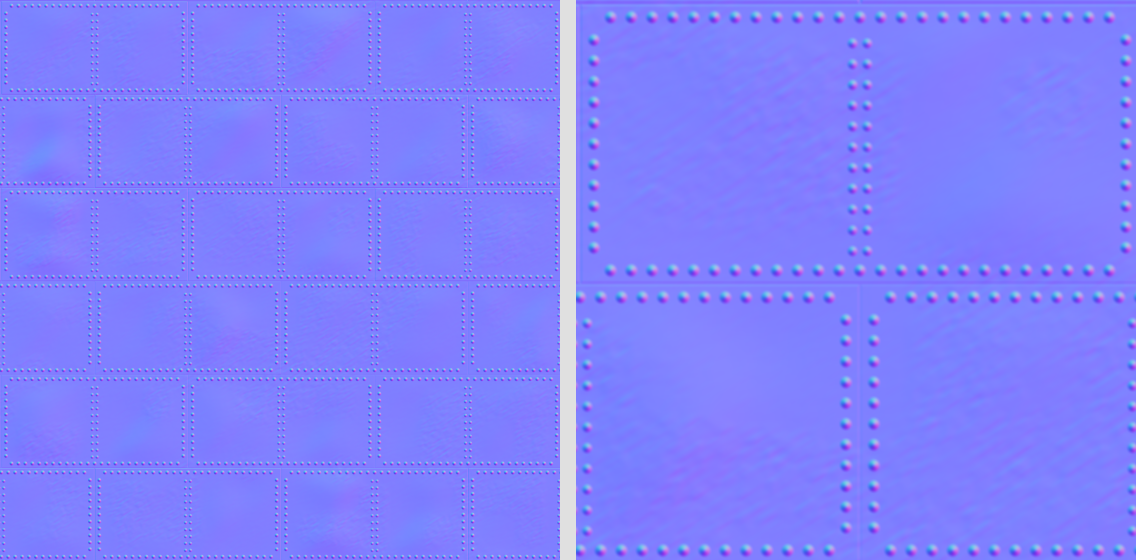
Left: the whole. Right: its middle third, enlarged.
Reproduce this texture map procedurally as a WebGL 2 fragment shader.

```glsl
#version 300 es
precision highp float;
// Normal map of riveted metal plates: six staggered rows of three plates.
// A height field sums plate steps, dents, grain and rivet domes;
// its central differences give the encoded surface normal.

uniform vec2 u_resolution;
out vec4 fragColor;

float hash(vec2 p) {
    return fract(sin(dot(p, vec2(127.1, 311.7))) * 43758.545);
}

// Value noise that wraps after a whole number of lattice cells
float wrapNoise(vec2 p, float period) {
    vec2 i = floor(p), f = p - i;
    f = f * f * f * (f * (f * 6.0 - 15.0) + 10.0);
    vec2 a = mod(i, period), b = mod(i + 1.0, period);
    return mix(mix(hash(a), hash(vec2(b.x, a.y)), f.x),
               mix(hash(vec2(a.x, b.y)), hash(b), f.x), f.y);
}

float dome(vec2 offset, float radius) {
    return 1.0 - smoothstep(0.0, radius, length(offset));
}

// Rivets along the plate border and in a double column down its middle
float rivets(vec2 q) {
    vec2 a = abs(q);
    float pitch = 0.0742;
    vec2 nearest = pitch * clamp(round(q / pitch), vec2(-12.0, -5.0), vec2(12.0, 5.0));
    float rows = dome(vec2(q.x - nearest.x, a.y - 0.452), 0.0235);
    float sides = dome(vec2(a.x - 0.95, q.y - nearest.y), 0.0225);
    float lowered = q.y + 0.012;
    float middleY = pitch * clamp(round(lowered / pitch), -5.0, 5.0);
    float middle = dome(vec2(a.x - 0.026, lowered - middleY), 0.02);
    return 0.0118 * max(rows, sides) + 0.009 * middle;
}

// Broad bulges with diagonal folds, different in each half plate
float dents(vec2 c) {
    vec2 id = mod(floor(c), 6.0), u = fract(c);
    vec2 arch = 4.0 * u * (1.0 - u);
    float window = pow(arch.x, 1.5) * smoothstep(0.0, 0.9, arch.y);
    float strength = 0.3 + 0.7 * hash(id + 41.0);
    float fold = wrapNoise(vec2(2.0 * (c.x - c.y), c.x + c.y) + 0.37, 6.0) - 0.5;
    return window * strength * (0.012 + 0.036 * fold)
         + 0.012 * wrapNoise(vec2(c.x - c.y, c.x + c.y) + 0.2, 6.0);
}

// Fine diagonal scuffs, stronger in patches
float grain(vec2 c) {
    float patches = 0.2 + smoothstep(0.4, 0.8, wrapNoise(c * 3.0, 18.0));
    float streaks = wrapNoise(vec2(24.0 * c.x - 36.0 * c.y, 12.0 * (c.x + c.y)), 72.0);
    float pits = wrapNoise(vec2(24.0 * c.x - 12.0 * c.y, 12.0 * c.x + 24.0 * c.y), 72.0);
    return patches * (0.0014 * streaks + 0.0007 * pits);
}

float height(vec2 c) {
    // Each plate is two cells wide; every other row shifts by one cell
    float row = mod(floor(c.y), 6.0);
    float x = c.x + 1.0 - mod(row, 2.0);
    vec2 plate = vec2(mod(floor(x / 2.0), 3.0), row);
    vec2 q = vec2(mod(x, 2.0) - 1.0, fract(c.y) - 0.5);

    // Plates sit at different levels above the thin seam
    float edge = min(1.0 - abs(q.x), 0.5 - abs(q.y));
    float lift = hash(plate + 7.0);
    float level = 0.0006 + 0.002 * lift * lift;
    return level * smoothstep(0.0, 0.009, edge) + rivets(q) + dents(c) + grain(c);
}

// Unit normal from the slope across a span of 2e
vec3 surfaceNormal(vec2 c, float e) {
    vec2 rise = vec2(height(c + vec2(e, 0.0)) - height(c - vec2(e, 0.0)),
                     height(c + vec2(0.0, e)) - height(c - vec2(0.0, e)));
    return normalize(vec3(-rise / (2.0 * e), 1.0));
}

void main() {
    // The small shift keeps the seams whole inside the canvas border
    vec2 cell = 6.0 * gl_FragCoord.xy / u_resolution + vec2(-0.014, 0.014);

    // Average four normals per pixel to soften the rivets and seams
    float e = max(0.003, 1.5 / u_resolution.x);
    vec3 normal = vec3(0.0);
    for (int i = 0; i < 4; i++) {
        vec2 corner = vec2(i % 2, i / 2) * 2.0 - 1.0;
        normal += 0.25 * surfaceNormal(cell + corner * e, e);
    }
    fragColor = vec4(normal * 0.5 + 0.5, 1.0);
}
```
